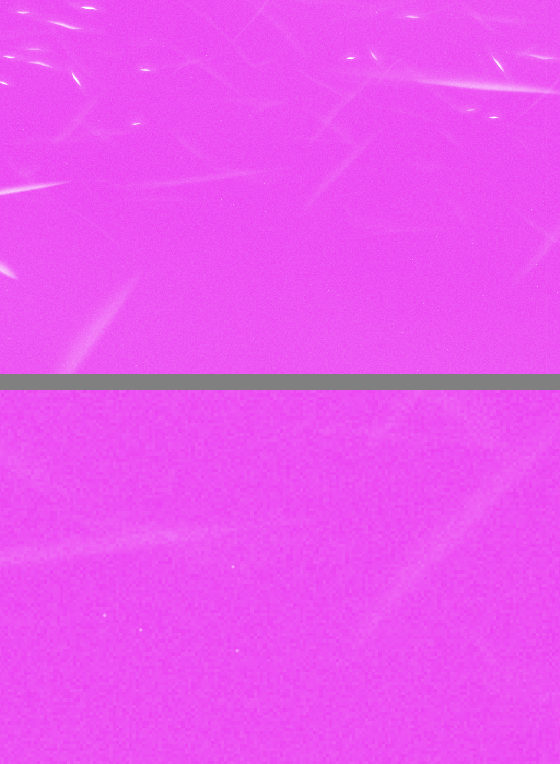
Top: the whole. Bottom: its middle third, enlarged.
This texture is drawn by a WebGL 2 fragment shader. Its source:

```glsl
#version 300 es
precision highp float;
// Crinkled magenta plastic film: a flat tint with soft folds from layered sines,
// looped tapered creases and white glints gathered near the top,
// then sparse dust and fine grain. Lengths are in canvas heights.
uniform vec2 u_resolution;
out vec4 fragColor;

float hash(vec2 p) {
  vec3 h = fract(p.xyx * vec3(0.1031, 0.103, 0.0973));
  h += dot(h, h.yzx + 33.33);
  return fract((h.x + h.y) * h.z);
}

// Tapered stroke around c, crisp below its spine and fading softly above it.
float crease(vec2 p, vec2 c, float angle, float len, float width, float wave) {
  float s = sin(angle), k = cos(angle);
  vec2 q = mat2(k, -s, s, k) * (p - c);
  float along = q.x / len;
  q.y += wave * (sin(along * 2.4 + c.x * 40.0) + 0.25 * sin(along * 6.0 + c.y * 60.0));
  float taper = max(1.0 - along * along, 0.0);
  float w = width * (0.25 + 0.75 * taper);
  float d = q.y / (q.y > 0.0 ? w : w * 0.4);
  return taper * exp(-d * d);
}

// Horizontal-leaning undulation of the film, roughly -1 to 1.
float folds(vec2 p) {
  vec2 q = p * vec2(3.0, 7.0);
  float sum = 0.0, amp = 0.5;
  for (int i = 0; i < 4; i++) {
    q += 0.7 * sin(q.yx * vec2(0.8, 1.1) + float(i) * 1.9);
    sum += amp * sin(q.x * 0.6 + q.y + float(i) * 2.3);
    q = mat2(1.5, 0.6, -0.6, 1.5) * q;
    amp *= 0.55;
  }
  return sum;
}

void main() {
  vec2 p = gl_FragCoord.xy / u_resolution.y;
  float aspect = u_resolution.x / u_resolution.y;
  float upper = smoothstep(0.3, 0.95, p.y);

  // Base sheen, brighter at the foot, and soft folds
  float light = 0.033 + 0.03 * (1.0 - smoothstep(0.1, 0.6, p.y));
  light += 0.012 * sin(p.x * 2.6 + 3.0 * p.y + 1.0) * sin(p.y * 8.0);
  light += folds(p) * mix(0.018, 0.034, upper);

  // Faint long creases, denser toward the top
  for (int i = 0; i < 64; i++) {
    float n = float(i) + 3.0;
    float a = hash(vec2(n, 1.0)), b = hash(vec2(n, 2.0));
    float r = hash(vec2(n, 3.0)), t = hash(vec2(n, 4.0));
    vec2 c = vec2(a * aspect, 1.0 - 0.68 * pow(b, 1.4));
    float angle = t < 0.5 ? (r - 0.5) * 0.5 : (r < 0.6 ? -1.0 + 0.7 * r : 0.3 + 0.6 * r);
    float len = 0.04 + 0.14 * hash(vec2(n, 5.0));
    float strength = 0.035 + 0.07 * r * t;
    float width = 0.004 + 0.018 * fract(t * 7.0);
    light += strength * crease(p, c, angle, len, width, 0.005);
  }

  // Broad reflections: left wedge, right ridge, lower diagonal, corner gleam
  light += 0.6 * crease(p, vec2(0.03, 0.488), 0.16, 0.17, 0.011, 0.001);
  light += 0.4 * crease(p, vec2(aspect - 0.18, 0.765), -0.09, 0.22, 0.014, 0.002);
  light += 0.13 * crease(p, vec2(aspect - 0.3, 0.78), -0.1, 0.36, 0.03, 0.002);
  light += 0.2 * crease(p, vec2(0.23, 0.07), 0.92, 0.27, 0.035, 0.003);
  light += 0.1 * crease(p, vec2(0.55, 0.52), 0.12, 0.24, 0.013, 0.003);
  light += 0.6 * crease(p, vec2(0.0, 0.28), -0.5, 0.06, 0.016, 0.001);

  // Short white glints, crowded into the top and the side edges
  for (int i = 0; i < 17; i++) {
    float n = float(i) + 70.0;
    float a = hash(vec2(n, 1.0)), b = hash(vec2(n, 2.0)), r = hash(vec2(n, 3.0));
    float side = a < 0.6 ? 0.33 * pow(a / 0.6, 1.4) : 1.0 - 0.4 * pow((a - 0.6) / 0.4, 1.6);
    vec2 c = vec2(side * aspect, 1.0 - 0.34 * pow(b, 1.4));
    float angle = (r < 0.75 ? 0.9 * (r - 0.4) : -1.0);
    float size = hash(vec2(n, 4.0));
    float len = 0.014 + 0.05 * size * size;
    float glow = 0.25 + 0.9 * hash(vec2(n, 5.0));
    light += glow * crease(p, c, angle, len, 0.003 + 0.003 * size, len * 0.05);
    light += 0.1 * crease(p, c, angle, len * 2.5, 0.02, len * 0.05);
  }

  // Thin vertical seam by the right edge
  light += 0.03 * (1.0 - smoothstep(0.0, 0.003, abs(p.x - aspect + 0.036)));

  // Dust specks in loose patches
  vec2 cell = floor(p * 70.0);
  vec2 spot = 0.2 + 0.6 * vec2(hash(cell + 11.0), hash(cell + 47.0));
  float patchy = 0.5 + 0.5 * sin(p.x * 7.0 + 2.0 * sin(p.y * 6.0)) * sin(p.y * 9.0 + 1.0);
  float present = step(1.0 - 0.012 * patchy, hash(cell + 83.0));
  float speck = length(fract(p * 70.0) - spot);
  light += 0.4 * present * (1.0 - smoothstep(0.04, 0.15, speck));

  // Fine grain
  vec2 g = floor(p * 342.0);
  light += 0.07 * (hash(g + 5.0) + hash(g + 219.0) - 1.0);

  vec3 film = mix(vec3(0.925, 0.29, 0.95), vec3(1.0), clamp(light, -0.06, 1.0));
  fragColor = vec4(film, 1.0);
}
```
